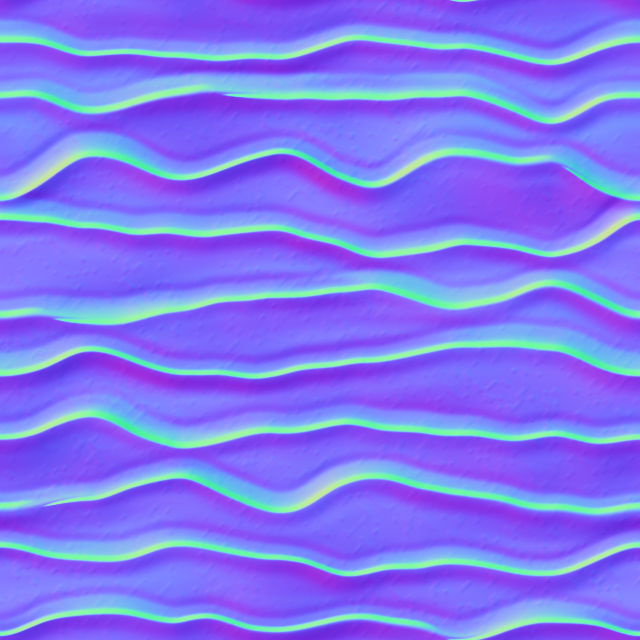
A Shadertoy shader for this texture map:

```glsl
// Tiling tangent-space normal map of wind-blown sand ripples with sharp wavy crests.
#define ROWS 10.0          // crests per canvas height
#define BENDS 7.0          // bends per canvas width
#define SWAY 0.68          // crest sway, in row heights
#define CREST_SLOPE 3.3    // steepness of the crest face
#define CREST_WIDTH 0.033  // crest thickness, in row heights
#define SHELF_SLOPE 1.1    // soft glow above a crest
#define SHELF_LENGTH 0.09
#define LEDGE_SLOPE 0.24   // faint flat band above the glow
#define HOLLOW_SLOPE 0.38  // dark trough below a crest
#define BASE_SLOPE -0.20
#define STREAK_SLOPE 0.50
#define GRAIN_SLOPE 0.16

float hash(vec2 p) {
    vec3 q = fract(p.xyx * vec3(0.1031, 0.1030, 0.0973));
    q += dot(q, q.yzx + 33.33);
    return fract((q.x + q.y) * q.z);
}

// Value noise that repeats after the given number of cells.
float noise(vec2 p, vec2 period) {
    vec2 i = floor(p), f = p - i;
    f = f * f * (3.0 - 2.0 * f);
    vec2 a = mod(i, period), b = mod(i + 1.0, period);
    return mix(mix(hash(a), hash(vec2(b.x, a.y)), f.x),
               mix(hash(vec2(a.x, b.y)), hash(b), f.x), f.y);
}

// Vertical sway of one crest, in row heights.
float crestSway(float x, float row) {
    float broad = noise(vec2(x * BENDS, row + 3.0), vec2(BENDS, 64.0)) - 0.5;
    float fine = noise(vec2(x * 15.0, row + 23.0), vec2(15.0, 64.0)) - 0.5;
    return SWAY * broad + 0.14 * fine;
}

// Slope across one crest from its face, glow, ledge and hollow.
float crestProfile(float x, float row, float dist) {
    // Some crests break once: one strand fades as the next tapers in.
    float broken = step(0.45, hash(vec2(row, 71.0)));
    float s = fract(x - hash(vec2(row, 83.0)));
    float taper = mix(1.0, mix(0.4, 1.0, smoothstep(0.0, 0.09, s)), broken);
    float fade = smoothstep(0.0, 0.03, s) * smoothstep(0.0, 0.06, 1.0 - s);
    float vary = noise(vec2(x * 6.0, row + 43.0), vec2(6.0, 64.0));
    float d = dist - broken * 0.12 * (s - 0.5);
    float width = CREST_WIDTH * taper * (0.85 + 0.3 * vary) * (d < 0.0 ? 0.95 : 1.1);
    float face = exp(-d * d / (width * width)) * mix(1.0, fade, broken);

    float shelf = smoothstep(-0.07, 0.03, dist)
                * exp(-max(dist, 0.0) / (SHELF_LENGTH * (0.6 + 0.8 * vary)));
    float reach = 0.14 + 0.14 * vary;
    float ledge = smoothstep(-0.02, 0.04, dist) * (1.0 - smoothstep(reach, reach + 0.09, dist));
    float rim = (dist - reach - 0.12) / 0.07;
    float h = (dist + 0.16) / 0.13;
    float hollow = exp(-h * h) * (1.4 - 0.8 * vary);
    return CREST_SLOPE * face + SHELF_SLOPE * (0.65 + 0.7 * vary) * shelf
         + LEDGE_SLOPE * (ledge - 0.8 * exp(-rim * rim)) - HOLLOW_SLOPE * hollow;
}

// Height of sparse slanted specks, gathered in patches.
float speckHeight(vec2 p) {
    vec2 slanted = vec2(p.x + p.y, p.x - p.y) * vec2(62.0, 84.0) + 200.0;
    float patchy = 0.4 + 0.8 * noise(p * 9.0, vec2(9.0));
    return patchy * smoothstep(0.5, 1.0, noise(slanted, vec2(512.0)));
}

void mainImage(out vec4 fragColor, in vec2 fragCoord) {
    vec2 uv = fragCoord / iResolution.xy;
    float y = uv.y * ROWS - 0.3;
    float base = floor(y);
    vec2 slope = vec2(0.0);
    vec3 flow = vec3(0.0);   // weighted sway, tilt and weight

    // Sum the crests around this point.
    for (float k = -1.0; k <= 2.0; k++) {
        float row = mod(base + k, ROWS);
        float sway = crestSway(uv.x, row);
        float tilt = (crestSway(uv.x + 0.004, row) - crestSway(uv.x - 0.004, row))
                   / (0.008 * ROWS);
        float dist = (y - base - k - sway) / sqrt(1.0 + tilt * tilt);
        slope += crestProfile(uv.x, row, dist) * vec2(tilt, 1.0);
        float weight = exp(-3.0 * dist * dist);
        flow += weight * vec3(sway, tilt, 1.0);
    }
    flow.xy /= flow.z;

    // Soft streaks that follow the neighbouring crests.
    vec2 p = vec2(uv.x, y - flow.x);
    float streak = noise(p * vec2(4.0, 2.0) + vec2(0.0, 40.0), vec2(4.0, 20.0)) - 0.5
        + 0.8 * (noise(p * vec2(6.0, 5.0) + vec2(0.0, 50.0), vec2(6.0, 50.0)) - 0.5);
    float cross = noise(p * vec2(8.0, 3.0) + vec2(0.0, 30.0), vec2(8.0, 30.0)) - 0.5;
    float ground = BASE_SLOPE + STREAK_SLOPE * streak;
    slope += vec2(ground * flow.y + 0.18 * cross, ground);

    // Fine grain, lit as small bumps.
    float speck = speckHeight(uv);
    slope += GRAIN_SLOPE * vec2(speckHeight(uv + vec2(0.003, 0.0)) - speck,
                                speck - speckHeight(uv + vec2(0.0, 0.003)));

    vec3 normal = normalize(vec3(slope, 1.0));
    fragColor = vec4(normal * 0.5 + 0.5, 1.0);
}
```
